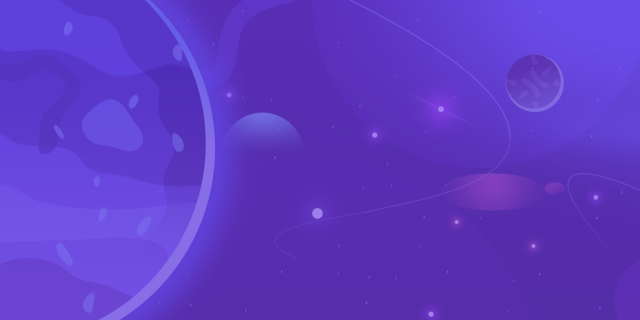
Write a Shadertoy shader that draws this background.

```glsl
// A violet space scene: a huge marbled planet at the left, small moons, orbits and stars.
// Discs and curves are distance functions; the marbling is warped layered sines and
// the droplets and faint stars come from a jittered cell grid.

vec2 hash2(vec2 cell) {
    vec3 h = fract(cell.xyx * vec3(.1031, .103, .0973));
    h += dot(h, h.yzx + 33.33);
    return fract((h.xx + h.yz) * h.zy);
}

// Antialiased coverage of a signed distance
float fill(float d) {
    float w = .75 / iResolution.y;
    return 1. - smoothstep(-w, w, d);
}

float ellipse(vec2 p, vec2 r) {
    return (length(p / r) - 1.) * min(r.x, r.y);
}

// Distance to a cubic curve, traced in short segments
float curve(vec2 p, vec4 ab, vec4 cd) {
    float dist = 9.;
    vec2 last = ab.xy;
    for (int i = 1; i <= 24; i++) {
        float t = float(i) / 24., s = 1. - t;
        vec2 next = s*s*(s*ab.xy + 3.*t*ab.zw) + t*t*(3.*s*cd.xy + t*cd.zw);
        vec2 e = next - last, q = p - last;
        dist = min(dist, length(q - e * clamp(dot(q, e) / dot(e, e), 0., 1.)));
        last = next;
    }
    return dist;
}

void star(inout vec3 col, vec2 p, float r, vec3 halo) {
    float d = length(p);
    col = mix(col, halo, .55 * exp(-d * d / (r * r * 9.)));
    col = mix(col, vec3(.64, .53, .94), .9 * fill(d - r));
}

// One jittered ellipse per cell, kept with the given chance
float droplets(vec2 p, float scale, float chance, float size) {
    vec2 cell = floor(p * scale), h = hash2(cell), k = hash2(cell + 71.);
    vec2 q = fract(p * scale) - .3 - .4 * h;
    float r = size * (.4 + .6 * k.y);
    return step(k.x, chance) * fill(ellipse(q, r * vec2(.7, 1.2)) / scale);
}

vec3 sky(vec2 p) {
    vec3 col = mix(vec3(.33, .175, .66), vec3(.345, .18, .71), p.y);
    float light = smoothstep(.38, 1.05, p.y + .25 * (p.x - 1.5)) * smoothstep(.9, 1.8, p.x);
    col = mix(col, vec3(.4, .29, .88), light);
    // Large faint discs, a cloud ribbon and a beam from the right
    col += vec3(.012, .008, .03) * fill(length(p - vec2(1.5, 1)) - .525);
    col += vec3(.012, 0, .012) * fill(length(p - vec2(.95, -.25)) - .76);
    col += vec3(.03, .01, .04) * fill(ellipse(p - vec2(2.03, .06), vec2(.11, .13)));
    float ribbon = curve(p, vec4(.9, 1.02, .6, .97), vec4(.8, .75, .62, .75));
    col += vec3(.025, .03, .07) * fill(ribbon - .03);
    float beam = (p.y - .6 + .06 * (p.x - 1.7)) / .07;
    return col + vec3(.02, .035, .06) * exp(-beam * beam) * smoothstep(1.45, 2., p.x);
}

vec3 marble(vec2 p) {
    vec3 col = mix(vec3(.45, .31, .89), vec3(.37, .25, .86), smoothstep(0., .9, p.y));
    vec2 q = (p - vec2(.2, .55)) * vec2(5, 7);
    for (float f = 1.; f < 5.; f++) q += .75 / f * sin(q.yx * f * .8 + vec2(1.3, 2.6) * f);
    float bands = sin(q.x * .7 + q.y * 1.1);
    col -= vec3(.03, .04, .07) * smoothstep(.45, .5, bands);
    col += vec3(.015, .03, .02) * smoothstep(.6, .64, -bands);
    // Dark swirl, shaded outer zone, pale pool and droplets
    vec2 w = p + .015 * sin(p.yx * 32.);
    float swirl = curve(w, vec4(0, .78, .35, .84), vec4(.18, .65, .13, .53));
    col = mix(col, vec3(.33, .2, .73), .65 * fill(swirl - .025));
    col -= vec3(.03, .035, .07) * fill(.53 - length(w - vec2(0, .5))) * smoothstep(.1, .5, p.y);
    col = mix(col, vec3(.42, .34, .92), .7 * fill(ellipse(w - vec2(.35, .6), vec2(.09, .075))));
    return mix(col, vec3(.47, .43, .93), .6 * droplets(w, 8., .3, .2));
}

void mainImage(out vec4 fragColor, in vec2 fragCoord) {
    vec2 p = fragCoord / iResolution.y;
    vec3 col = sky(p), violet = vec3(.52, .24, .9), pink = vec3(.6, .28, .77);

    // Half-lit dome and rosy clouds
    vec2 m = p - vec2(.82, .518);
    float lit = smoothstep(-.01, .14, m.y) * exp(-m.x * m.x * 45.);
    col = mix(col, vec3(.44, .42, .87), fill(length(m) - .13) * (.9 * lit + smoothstep(0., .6, m.y)));
    m = p - vec2(1.54, .4);
    lit = exp(-90. * (m.x * m.x + pow(m.y - .03, 2.)));
    col = mix(col, pink, .65 * lit * fill(ellipse(m, vec2(.17, .058))));
    m = p - vec2(1.735, .41);
    col = mix(col, pink, .45 * fill(ellipse(m, vec2(.032, .02))) * smoothstep(-.04, .02, m.y - m.x * .5));

    // Orbits
    float upper = curve(p, vec4(1.094, 1, 1.354, .87), vec4(1.594, .714, 1.594, .57));
    float lower = curve(p, vec4(1.594, .57, 1.594, .414), vec4(1.302, .375, 1.138, .336));
    float tail = curve(p, vec4(1.138, .336, .885, .297), vec4(.78, .258, .925, .193));
    float side = curve(p, vec4(2, .406, 1.797, .492), vec4(1.667, .492, 1.896, .229));
    float orbit = max(.6 * fill(upper - .002), .42 * fill(lower - .0015));
    orbit = max(orbit, .25 * fill(tail - .0015));
    orbit = max(orbit, fill(side - .0015) * mix(.15, .5, smoothstep(.24, .45, p.y)));
    col = mix(col, vec3(.47, .4, .91), orbit);

    // Small moon with a bright lower-right rim
    m = p - vec2(1.672, .74);
    vec3 moon = mix(vec3(.42, .3, .8), vec3(.36, .2, .7), smoothstep(-.08, .07, m.y - m.x * .4));
    vec2 v = sin(m * 72. + 2. * sin(m.yx * 60.));
    moon += .035 * smoothstep(.2, .5, v.x * v.y);
    moon = mix(vec3(.5, .41, .87), moon, fill(length(m + vec2(.005, -.006)) - .085));
    col = mix(col, moon, fill(length(m) - .09));

    // Faint scattered stars, the flare and the main stars
    col = mix(col, vec3(.58, .42, .92), .7 * droplets(p + 3., 11., .3, .034));
    m = p - vec2(1.378, .659);
    vec2 ray = mat2(.9, .44, -.44, .9) * m;
    col = mix(col, violet, .6 * exp(-dot(m, m) * 300.));
    col = mix(col, vec3(.5, .33, .92), .6 * exp(-abs(ray.y) * 350.) * (1. - smoothstep(0., .15, abs(ray.x))));
    star(col, m, .009, violet);
    star(col, p - vec2(.992, .333), .0165, vec3(.4, .24, .82));
    star(col, p - vec2(1.171, .578), .008, violet);
    star(col, p - vec2(.716, .703), .007, violet);
    star(col, p - vec2(1.347, .018), .008, violet);
    star(col, p - vec2(1.862, .383), .007, violet);
    star(col, p - vec2(1.667, .231), .006, pink);
    star(col, p - vec2(1.427, .306), .006, pink);

    // Great planet: glow, pale crescent rim, marbled body
    float d = length(p - vec2(.042, .536)) - .63;
    col = mix(col, vec3(.38, .27, .88), .8 * exp(-d * d / .005));
    vec3 rim = mix(vec3(.53, .43, .9), vec3(.4, .37, .91), smoothstep(.45, .95, p.y));
    col = mix(col, rim, fill(d));
    col = mix(col, marble(p), fill(length(p - vec2(.021, .552)) - .622));
    fragColor = vec4(col, 1);
}
```
